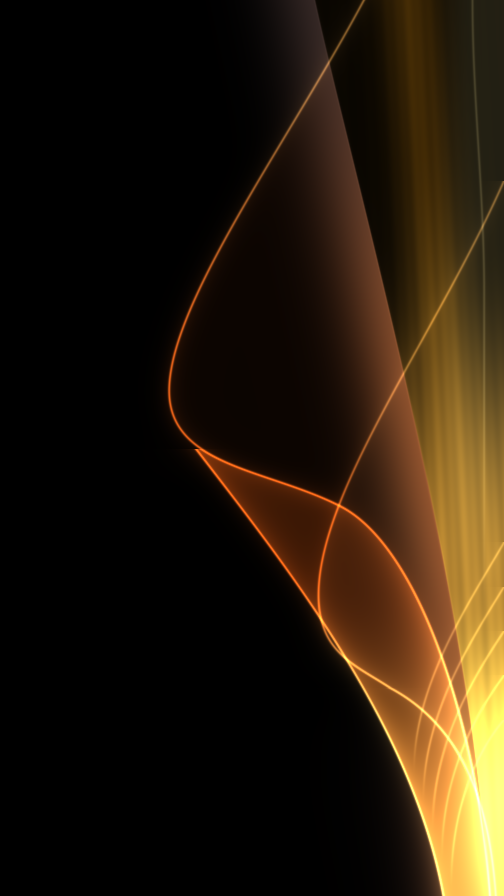
Write a Shadertoy shader that draws this background.

```glsl
// Translucent silk sheets, amber to gold, folding down the right of a black field.
// Each fold is a cubic curve solved for x at the current height; its signed
// distance gives both the soft fill of a sheet and the bright thread on its rim.

#define HEIGHT 7.68        // canvas height in working units
#define THREAD 0.011       // half width of the bright rims
#define HALO 0.065         // reach of the glow around a rim
#define SHEET_FADE 0.48    // how far the brown sheet fades leftwards
#define STRANDS 5          // fine threads near the lower right
#define EMBER vec3(0.95, 0.40, 0.10)
#define BRONZE vec3(0.52, 0.36, 0.17)
#define PALE_GOLD vec3(0.98, 0.80, 0.42)
#define YELLOW vec3(0.98, 0.85, 0.34)

// Cubic curve with rising y: returns x, slope dx/dy and whether y is in range.
vec3 curveAt(vec2 a, vec2 b, vec2 c, vec2 d, float y) {
    float lo = 0.0, hi = 1.0;
    vec2 c1 = 3.0 * (b - a), c2 = 3.0 * (a - 2.0 * b + c), c3 = d - a + 3.0 * (b - c);
    for (int i = 0; i < 16; i++) {
        float mid = 0.5 * (lo + hi);
        if (a.y + mid * (c1.y + mid * (c2.y + mid * c3.y)) < y) lo = mid;
        else hi = mid;
    }
    float t = 0.5 * (lo + hi);
    vec2 tangent = c1 + t * (2.0 * c2 + 3.0 * t * c3);
    float x = a.x + t * (c1.x + t * (c2.x + t * c3.x));
    return vec3(x, tangent.x / max(tangent.y, 0.01), step(a.y, y) * step(y, d.y));
}

// Signed distance to a curve, positive on its right.
float sideDistance(float x, vec3 curve) {
    return (x - curve.x) * inversesqrt(1.0 + curve.y * curve.y);
}

// Thin bright core with a faint halo.
float thread(float d, float width) {
    return exp(-d * d / (width * width)) + 0.16 * exp(-abs(d) / HALO);
}

void mainImage(out vec4 fragColor, in vec2 fragCoord) {
    // Height is measured downwards, along the flow of the silk.
    vec2 p = vec2(fragCoord.x, iResolution.y - fragCoord.y) * HEIGHT / iResolution.y;
    float x = p.x, y = p.y;
    float aa = HEIGHT / iResolution.y;
    float width = max(THREAD, 0.65 * aa);

    // Fold curves
    vec3 mainFold;
    if (y < 3.35) mainFold = curveAt(vec2(3.12, 0.0), vec2(2.45, 1.25), vec2(1.45, 2.6), vec2(1.45, 3.35), y);
    else if (y < 4.34) mainFold = curveAt(vec2(1.45, 3.35), vec2(1.45, 4.0), vec2(2.3, 4.02), vec2(2.92, 4.34), y);
    else mainFold = curveAt(vec2(2.92, 4.34), vec2(3.62, 4.7), vec2(4.1, 6.3), vec2(4.2, 7.68), y);

    vec3 innerFold;
    if (y < 5.1) innerFold = curveAt(vec2(4.32, 1.55), vec2(3.75, 2.85), vec2(2.73, 4.2), vec2(2.73, 5.1), y);
    else if (y < 5.9) innerFold = curveAt(vec2(2.73, 5.1), vec2(2.73, 5.6), vec2(3.05, 5.7), vec2(3.35, 5.9), y);
    else innerFold = curveAt(vec2(3.35, 5.9), vec2(4.0, 6.25), vec2(4.2, 6.95), vec2(4.25, 7.68), y);

    vec3 outerRim = curveAt(vec2(1.68, 3.85), vec2(2.45, 4.85), vec2(3.53, 6.2), vec2(3.8, 7.68), y);
    vec3 sheetRim = curveAt(vec2(2.7, 0.0), vec2(3.05, 1.6), vec2(4.0, 4.9), vec2(4.2, 7.68), y);

    float dMain = sideDistance(x, mainFold), dInner = sideDistance(x, innerFold);
    float dOuter = sideDistance(x, outerRim), dSheet = sideDistance(x, sheetRim);
    float inMain = smoothstep(-aa, aa, dMain), inInner = smoothstep(-aa, aa, dInner) * innerFold.z;
    float inOuter = mix(1.0, smoothstep(-aa, aa, dOuter), outerRim.z);
    float pastSheet = smoothstep(-aa, aa, dSheet);

    // Brown sheet, brightest along its right rim
    float fade = dSheet / SHEET_FADE;
    vec3 brown = mix(vec3(0.20, 0.15, 0.14), vec3(0.48, 0.28, 0.16), smoothstep(0.0, 3.8, y));
    vec3 color = brown * exp(-fade * fade - 0.5 * abs(fade)) * (1.0 - pastSheet);
    color += vec3(0.045, 0.018, 0.004) * inMain * (1.0 - pastSheet);

    // Golden light behind the sheet, with satin columns
    vec3 gold = mix(vec3(0.25, 0.16, 0.02), vec3(0.64, 0.47, 0.16), smoothstep(1.2, 5.0, y));
    gold = mix(gold, YELLOW, smoothstep(5.0, 6.9, y));
    float column = (x - 3.52 - 0.09 * y) / 0.25;
    float satin = 1.0 + 0.05 * sin(31.0 * x - 2.0 * y) + 0.04 * sin(67.0 * x - 3.0 * y);
    gold *= mix(0.14 + 0.86 * exp(-column * column), 1.0, smoothstep(2.0, 5.0, y)) * satin;
    gold += vec3(0.10, 0.10, 0.07) * smoothstep(3.65, 4.1, x) * (1.0 - smoothstep(3.5, 6.0, y));
    color += gold * pastSheet;

    // Folded silk between the outer rim and the main fold
    vec3 silk = mix(vec3(0.25, 0.10, 0.02), vec3(0.74, 0.48, 0.19), smoothstep(5.0, 7.5, y));
    float rimLight = 0.85 + 0.45 * exp(-abs(dOuter) / 0.16) + 0.2 * exp(-abs(dMain) / 0.15);
    color += silk * rimLight * outerRim.z * inOuter * (1.0 - inMain);
    color += vec3(0.045, 0.03, 0.018) * inInner * smoothstep(2.0, 5.0, y);

    // Pool of yellow light and the dim haze beside the lower rim
    vec2 pool = (p - vec2(4.32, 6.85)) / vec2(0.36, 0.95);
    color += 0.5 * YELLOW * exp(-dot(pool, pool)) * inOuter;
    color += vec3(0.15, 0.10, 0.08) * smoothstep(5.8, 7.7, y) * exp(-abs(dOuter) / 0.22) * (1.0 - inOuter);

    // Bright rims: bronze at the top, ember at the bend, pale gold below
    vec3 rimColor = mix(BRONZE, EMBER, smoothstep(0.6, 3.5, y));
    rimColor = mix(rimColor, PALE_GOLD, smoothstep(4.8, 6.4, y));
    vec3 innerColor = mix(BRONZE, rimColor, smoothstep(3.2, 4.8, y));
    color += 0.8 * rimColor * thread(dMain, width);
    color += 0.8 * rimColor * thread(dOuter, width) * outerRim.z;
    color += 0.65 * innerColor * thread(dInner, width) * innerFold.z;
    color += 0.14 * brown * thread(dSheet, width);

    // Fine strands fanning out of the lower right
    for (int i = 0; i < STRANDS; i++) {
        float k = float(i);
        vec3 strand = curveAt(vec2(4.32, 4.65 + 0.38 * k), vec2(4.0 + 0.03 * k, 5.2 + 0.3 * k),
            vec2(3.53 + 0.08 * k, 5.9 + 0.25 * k), vec2(3.55 + 0.08 * k, 6.65 + 0.25 * k), y);
        float ends = smoothstep(0.0, 0.5, 6.65 + 0.25 * k - y);
        color += 0.22 * PALE_GOLD * thread(sideDistance(x, strand), width) * strand.z * ends * inOuter;
    }
    float seam = x - 4.05 - 0.1 * smoothstep(0.0, 2.5, y);
    color += vec3(0.14, 0.13, 0.09) * exp(-seam * seam / (width * width)) * (1.0 - smoothstep(3.0, 5.5, y));

    fragColor = vec4(clamp(color, 0.0, 1.0), 1.0);
}
```
